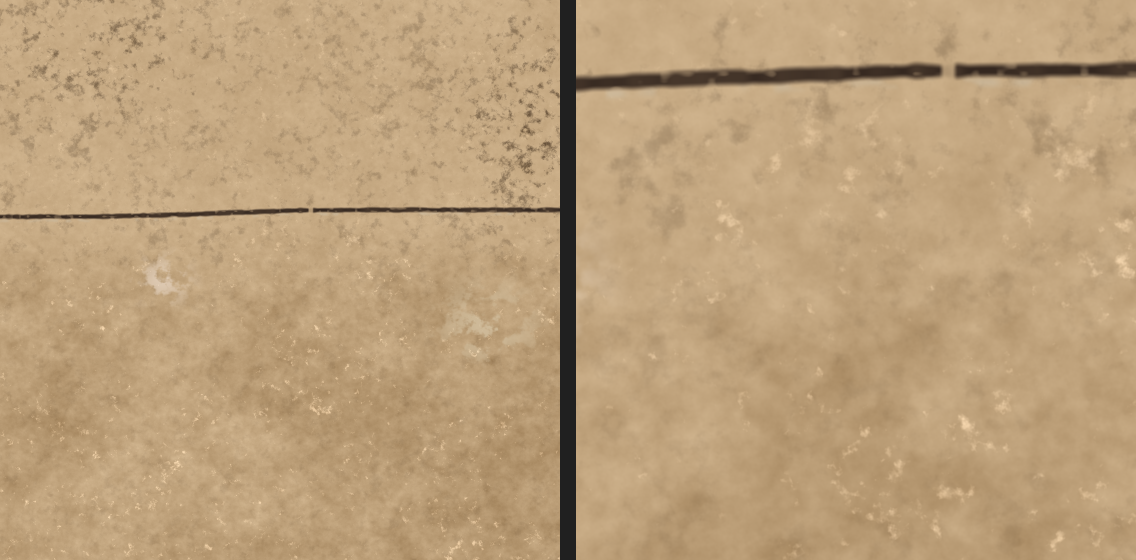
Left, the full canvas; right, a detail of the centre.
A WebGL 2 fragment shader for this texture:

```glsl
#version 300 es
precision highp float;

uniform vec2 u_resolution;
out vec4 fragColor;

float hash(vec2 cell) {
    uvec2 q = uvec2(ivec2(cell) + 4096) * uvec2(1597334673u, 3812015801u);
    uint h = (q.x ^ q.y) * 1597334673u;
    h = (h ^ (h >> 15)) * 2246822519u;
    return float((h ^ (h >> 13)) >> 8) / 16777216.0;
}

float noise(vec2 p) {
    vec2 i = floor(p), f = fract(p);
    f = f * f * (3.0 - 2.0 * f);
    return mix(mix(hash(i), hash(i + vec2(1, 0)), f.x),
               mix(hash(i + vec2(0, 1)), hash(i + vec2(1, 1)), f.x), f.y);
}

// Each octave is turned, which hides the lattice
float fbm(vec2 p) {
    float sum = 0.0, amp = 0.5;
    for (int i = 0; i < 4; i++) {
        p = mat2(1.6, 1.2, -1.2, 1.6) * p + 17.3;
        sum += amp * noise(p);
        amp *= 0.6;
    }
    return sum / 1.088;
}

// Height of the joint, rising gently through the middle
float jointHeight(float x) {
    return 0.613 + 0.012 * smoothstep(0.15, 0.62, x) + 0.0015 * (noise(vec2(x * 45.0, 3.0)) - 0.5);
}

void main() {
    vec2 uv = gl_FragCoord.xy / u_resolution;
    float px = 1.0 / u_resolution.y;
    float offset = uv.y - jointHeight(uv.x);
    float lower = smoothstep(0.0, -0.16, offset);

    // Broad stains, clumped mottling and fine sandy grain
    float stain = fbm(uv * vec2(1.6, 3.0) + 4.0) - 0.5;
    float blotch = fbm(uv * vec2(9.0, 13.0) + 31.0) - 0.5;
    float mottle = fbm(uv * vec2(26.0, 30.0) + 63.0) - 0.5;
    float grain = fbm(uv * 58.0 + 9.0) - 0.5;
    float tone = mix(0.86, 0.46, lower);
    tone += stain * mix(0.30, 0.80, lower) + blotch * mix(0.25, 0.75, lower);
    tone += mottle * mix(0.30, 0.65, lower) + grain * mix(0.34, 0.42, lower);
    vec3 color = mix(vec3(0.66, 0.54, 0.385), vec3(0.81, 0.70, 0.55), clamp(tone, -0.2, 1.25));

    // Grey specks gathered in worn areas of the upper slab
    float worn = smoothstep(0.30, 0.0, length((uv - vec2(0.96, 0.78)) * vec2(1.2, 1.0)));
    worn += 0.7 * smoothstep(0.30, 0.0, length((uv - vec2(0.17, 0.91)) * vec2(0.9, 1.4)));
    float speck = smoothstep(0.50, 0.78, 0.6 * fbm(uv * 44.0 + 51.0) + 0.4 * fbm(uv * 14.0 + 5.0));
    color -= vec3(0.26, 0.24, 0.20) * speck * (0.45 + 1.1 * worn) * (1.0 - 0.6 * lower);

    // Pale ragged scuffs
    for (int i = 0; i < 2; i++) {
        float k = float(i);
        vec2 d = uv - vec2(0.29, 0.50) - k * vec2(0.58, -0.08);
        float reach = smoothstep(0.085 + 0.06 * k, 0.0, length(d * vec2(1.0, 1.2)));
        float ragged = smoothstep(0.50, 0.72, fbm(uv * vec2(19.0, 22.0) + k * 13.0) + 0.10 * reach);
        color = mix(color, mix(vec3(0.87, 0.79, 0.70), vec3(0.81, 0.73, 0.60), k), reach * ragged);
    }

    // Scattered pale flecks on the lower slab
    float fleck = smoothstep(0.62, 0.85, 0.7 * fbm(uv * 50.0 + 87.0) + 0.3 * fbm(uv * 8.0 + 41.0));
    color += vec3(0.22, 0.21, 0.20) * fleck * (0.4 + 0.6 * lower);

    // Dark joint with soft crumbly edges, pale rim and one narrow break
    float crumble = noise(vec2(uv.x * 125.0, 8.0));
    float halfWidth = 0.0032 + 0.0014 * crumble;
    float softness = max(0.0024, px);
    float line = 1.0 - smoothstep(halfWidth - softness, halfWidth + softness, abs(offset));
    float gap = smoothstep(0.006, 0.002, abs(uv.x - 0.555));
    float chip = smoothstep(0.60, 0.95, noise(uv * vec2(140.0, 220.0) + 27.0));
    float rim = smoothstep(0.005, 0.0, abs(offset + 0.007)) * smoothstep(0.45, 0.85, noise(uv * 90.0 + 77.0));
    color = mix(color, vec3(0.80, 0.74, 0.64), 0.55 * rim);
    vec3 lineColor = mix(vec3(0.20, 0.15, 0.12), vec3(0.33, 0.26, 0.20), crumble * 0.6);
    color = mix(color, lineColor, line * (1.0 - 0.85 * gap) * (1.0 - 0.35 * chip));

    fragColor = vec4(clamp(color, 0.0, 1.0), 1.0);
}
```
